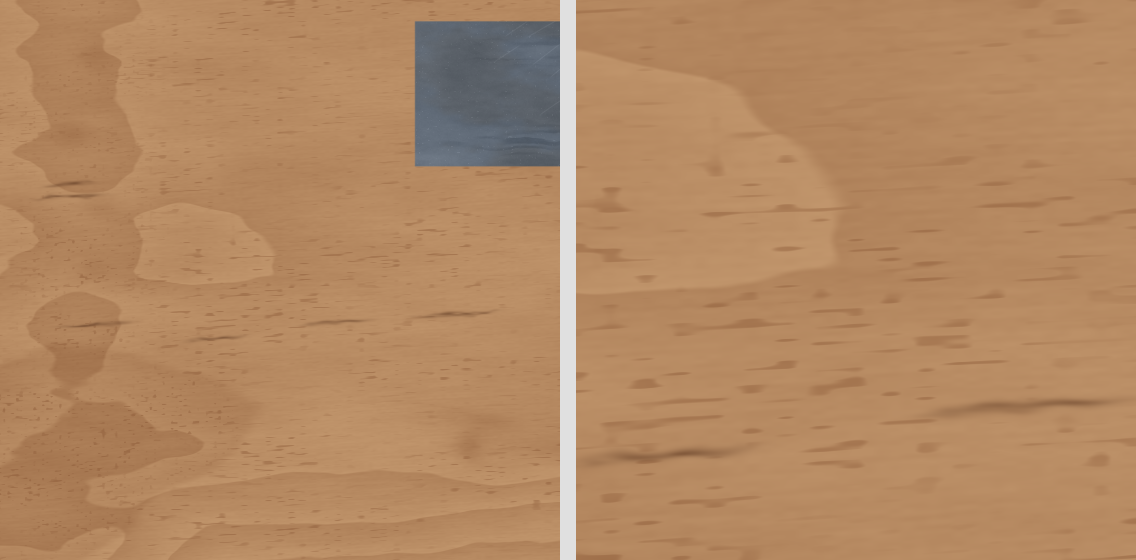
Left: the whole. Right: its middle third, enlarged.
Reproduce this texture procedurally as a WebGL 2 fragment shader.

```glsl
#version 300 es
precision highp float;
// Plain-sawn wood veneer with a smooth slate inset at the upper right.
// Growth bands are contours of a warped height field; pores, knots and
// streaks lie on top. The slate mixes stretched clouds, veins and scratches.
uniform vec2 u_resolution;
out vec4 outColor;

const vec3 PALE_WOOD = vec3(0.755, 0.585, 0.422);
const vec3 DEEP_WOOD = vec3(0.635, 0.450, 0.302);
const vec3 STREAK_BROWN = vec3(0.42, 0.27, 0.17);
const vec3 DARK_SLATE = vec3(0.315, 0.340, 0.370);
const vec3 PALE_SLATE = vec3(0.440, 0.465, 0.495);

float hash(vec2 p) {
  vec3 q = fract(vec3(p.xyx) * 0.1031);
  q += dot(q, q.yzx + 33.33);
  return fract((q.x + q.y) * q.z);
}

float noise(vec2 p) {
  vec2 i = floor(p), f = fract(p);
  f = f * f * (3.0 - 2.0 * f);
  return mix(mix(hash(i), hash(i + vec2(1, 0)), f.x),
             mix(hash(i + vec2(0, 1)), hash(i + vec2(1, 1)), f.x), f.y);
}

float fbm(vec2 p) {
  float sum = 0.0, amp = 0.53;
  for (int i = 0; i < 4; i++) {
    sum += amp * noise(p);
    p = p * 2.03 + 17.3;
    amp *= 0.5;
  }
  return sum;
}

// Soft elliptical spot, 1 at its centre
float spot(vec2 p, vec2 center, vec2 radius) {
  vec2 d = (p - center) / radius;
  return exp(-dot(d, d));
}

// Burl with a pointed right end, positive inside
float burl(vec2 p) {
  vec2 d = p - vec2(0.10, 0.18);
  d.y -= 0.22 * d.x;
  vec2 a = pow(abs(d) / vec2(0.37, 0.20), vec2(1.3));
  return 1.0 - a.x - a.y;
}

// Thin ragged line along a gentle upward slope
float streak(vec2 p, vec2 center, vec2 size) {
  vec2 d = p - center;
  d.y -= 0.07 * d.x + 0.006 * (noise(p * vec2(45.0, 90.0)) - 0.5);
  float body = exp(-pow(abs(d.x) / size.x, 3.0) - pow(d.y / size.y, 2.0));
  return body * (0.35 + 0.65 * noise(p * vec2(60.0, 300.0)));
}

vec3 wood(vec2 p) {
  // Bend the field, with scalloped edges along the left column
  vec2 q = p + 0.05 * (vec2(fbm(p * vec2(5.0, 16.0)), fbm(p * vec2(4.0, 9.0) + 8.0)) - 0.5);
  q.x += 0.035 * (noise(vec2(p.x * 3.0, p.y * 19.0)) - 0.5);
  float column = exp(-pow((q.x - 0.14) / 0.12, 2.0)) * smoothstep(0.22, 0.42, p.y);
  float lobe = burl(q);

  // Growth bands: crisp on one side, fading on the other
  float height = 2.5 * fbm(q * vec2(1.7, 5.5) + vec2(3.7, 1.9)) + 0.9 * column;
  height += 0.8 * smoothstep(0.0, 1.0, lobe);
  height += 2.2 * max(0.14 - q.y + 0.06 * q.x, 0.0) / 0.14 * smoothstep(0.15, 0.4, p.x);
  float ring = fract(height);
  float tone = 0.07 + 0.50 * smoothstep(0.0, 0.05, ring) * pow(1.0 - ring, 1.1);
  tone += 0.15 * column + 0.28 * smoothstep(-0.03, 0.10, lobe);
  tone += 0.16 * (fbm(p * vec2(7.0, 28.0) + 5.0) - 0.5);

  // Knots in the column and a loose pair at the lower right
  for (int i = 0; i < 4; i++) {
    float k = float(i);
    tone += 0.28 * spot(q, vec2(0.16 + 0.025 * sin(k * 2.4), 0.51 + 0.125 * k), vec2(0.032, 0.025));
  }
  tone += 0.45 * spot(q, vec2(0.85, 0.20), vec2(0.026, 0.026));
  tone += 0.30 * spot(q, vec2(0.87, 0.25), vec2(0.055, 0.018));

  // Fine fibres and short broken pores
  vec2 g = vec2(p.x, p.y - 0.06 * p.x + 0.012 * noise(p * vec2(4.0, 7.0)));
  tone += 0.13 * (noise(g * vec2(22.0, 330.0)) - 0.5);
  tone += 0.10 * (noise(g * vec2(130.0, 400.0)) - 0.5);
  vec3 color = mix(PALE_WOOD, DEEP_WOOD, clamp(tone, 0.0, 1.25));
  float burlArea = clamp(column + smoothstep(0.0, 0.2, lobe), 0.0, 1.0);
  float longPores = smoothstep(0.73, 0.95, noise(g * vec2(48.0, 300.0) + 40.0));
  float shortPores = smoothstep(0.72, 0.95, noise(g * vec2(130.0, 280.0) + 70.0));
  float patches = smoothstep(0.35, 0.65, fbm(p * vec2(6.0, 15.0) + 21.0));
  float pores = mix(longPores, shortPores, burlArea) * (0.2 + 0.8 * patches);
  color = mix(color, STREAK_BROWN + vec3(0.10, 0.05, 0.02), 0.38 * pores);

  // Resin streaks: a row across the middle and two in the column
  for (int i = 0; i < 6; i++) {
    float k = float(i);
    vec2 c = i < 4 ? vec2(0.17 + 0.215 * k, 0.39 + 0.055 * hash(vec2(k, 4.0)))
                   : vec2(0.125, 0.565 + 0.021 * k);
    vec2 size = vec2(0.035 + 0.03 * hash(vec2(k, 9.0)), 0.0035);
    color = mix(color, STREAK_BROWN, 0.85 * streak(p, c, size));
  }
  return color;
}

// p runs from 0 to 1 across the inset
vec3 slate(vec2 p) {
  float cloud = fbm(p * vec2(2.5, 5.0) + 11.0);
  float tone = 0.43 + 0.9 * (cloud - 0.5) + 0.25 * (fbm(p * vec2(14.0, 32.0)) - 0.5);
  tone += 0.30 * spot(p, vec2(0.15, 0.06), vec2(0.35, 0.10)) + 0.15 * spot(p, vec2(0.05, 0.75), vec2(0.2));
  // Wavy dark veins in two horizontal zones
  float wave = p.y + 0.07 * (fbm(p * vec2(4.0, 3.0)) - 0.5);
  float veins = smoothstep(0.55, 0.85, noise(vec2(p.x * 4.0, wave * 48.0)));
  float zones = exp(-pow((p.y - 0.19) / 0.10, 2.0)) + 0.7 * exp(-pow((p.y - 0.82) / 0.12, 2.0));
  tone -= 0.45 * veins * zones * smoothstep(0.0, 0.7, p.x);
  // Slanted scratches and dust
  for (int i = 0; i < 6; i++) {
    float k = float(i);
    vec2 d = p - vec2(hash(vec2(k, 2.0)), hash(vec2(k, 6.0)));
    float slope = 0.75 + 0.5 * (hash(vec2(k, 13.0)) - 0.5);
    float span = 0.05 + 0.12 * hash(vec2(k, 17.0));
    tone += 0.30 * exp(-pow((d.y - slope * d.x) / 0.005, 2.0)) * smoothstep(span, span * 0.6, abs(d.x));
  }
  tone += 0.35 * smoothstep(0.88, 0.98, noise(p * 95.0)) + 0.10 * (noise(p * 130.0 + 9.0) - 0.5);
  vec3 color = mix(DARK_SLATE, PALE_SLATE, clamp(tone, -0.2, 1.2));
  return color + vec3(-0.015, 0.0, 0.02) * smoothstep(0.4, 0.7, cloud);
}

void main() {
  vec2 p = gl_FragCoord.xy / u_resolution;
  float pixel = 1.0 / min(u_resolution.x, u_resolution.y);
  vec2 corner = vec2(0.741, 0.703);
  vec2 local = (p - corner) / 0.259;
  vec2 inside = smoothstep(-pixel, pixel, vec2(p.x - corner.x, 0.1295 - abs(p.y - corner.y - 0.1295)));
  outColor = vec4(mix(wood(p), slate(local), inside.x * inside.y), 1.0);
}
```
